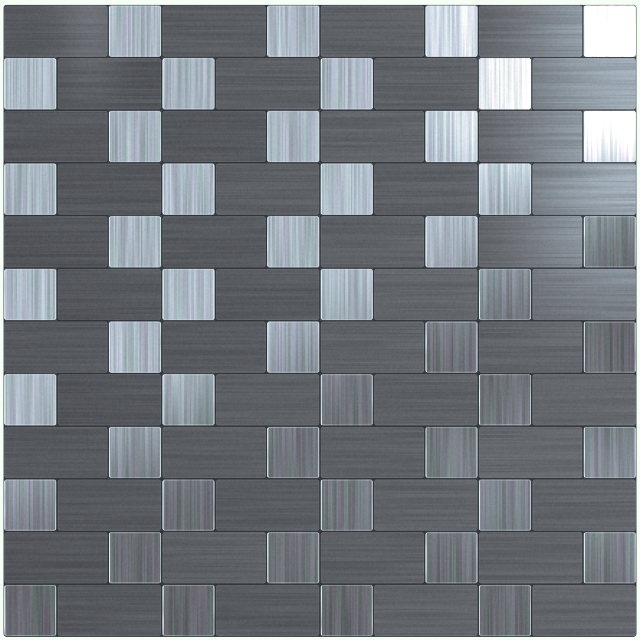
Reproduce this pattern procedurally as a WebGL 1 fragment shader.

```glsl
precision highp float;
// Brushed steel mosaic: rows of long tiles and upright-grained squares, lit from the upper right.

uniform vec2 u_resolution;

const float ROWS = 12.0;
const float PAIRS = 4.0;          // long tile + square, per row
const float SQUARE_SHARE = 0.338; // part of each pair taken by the square
const float CORNER = 0.005;
const vec2 MARGIN_LOW = vec2(0.0055, 0.0050);
const vec2 MARGIN_HIGH = vec2(0.0055, 0.0075);
const vec3 BACKING = vec3(0.96, 1.0, 0.96);

float hash(vec2 p) {
  vec3 q = fract(p.xyx * 0.1031);
  q += dot(q, q.yzx + 33.33);
  return fract((q.x + q.y) * q.z);
}

float noise(vec2 p) {
  vec2 i = floor(p);
  vec2 f = fract(p);
  f = f * f * (3.0 - 2.0 * f);
  return mix(mix(hash(i), hash(i + vec2(1.0, 0.0)), f.x),
             mix(hash(i + vec2(0.0, 1.0)), hash(i + vec2(1.0, 1.0)), f.x), f.y);
}

float roundedBox(vec2 p, vec2 halfSize, float radius) {
  vec2 d = abs(p) - halfSize + radius;
  return length(max(d, 0.0)) + min(max(d.x, d.y), 0.0) - radius;
}

// Brush marks: fine across the grain, long along it; centred on zero
float brush(float across, float along, float seed) {
  float fine = noise(vec2(across * 440.0 + seed, along * 9.0 + seed));
  float broad = noise(vec2(across * 170.0 - seed + 500.0, along * 4.0));
  return fine * 0.65 + broad * 0.35 - 0.5;
}

float bell(float x, float centre, float width) {
  float d = (x - centre) / width;
  return exp(-d * d);
}

// Light returned by the upright grain of the squares
float squareLight(vec2 p) {
  float start = 0.04 + 0.5 * p.x;
  float sheen = mix(0.42, 0.72, smoothstep(start, start + 0.3, p.y));
  float flare = 0.40 * smoothstep(0.5, 1.0, p.x) * smoothstep(0.66, 0.84, p.y);
  float lowBand = 0.14 * smoothstep(0.2, 1.0, p.x) * bell(p.y, 0.24, 0.12);
  return sheen + flare + lowBand;
}

// Light returned by the level grain of the long tiles
float longLight(vec2 p) {
  float base = mix(0.335, 0.405, p.x);
  float flare = 0.27 * smoothstep(0.70, 1.0, p.x) * smoothstep(0.40, 0.70, p.y);
  float patchGlow = 0.09 * bell(p.x, 0.14, 0.05) * smoothstep(0.78, 0.97, p.y);
  return base + flare + patchGlow;
}

// Cool tint that deepens in the middle tones and clears in the highlights
vec3 steel(float light) {
  vec3 tint = mix(vec3(0.97, 1.0, 1.05), vec3(0.93, 1.0, 1.06), smoothstep(0.4, 0.6, light));
  tint = mix(tint, vec3(1.0), smoothstep(0.8, 1.0, light));
  return light * tint;
}

void main() {
  vec2 uv = gl_FragCoord.xy / u_resolution;
  float pixel = 1.0 / min(u_resolution.x, u_resolution.y);
  vec2 p = (uv - MARGIN_LOW) / (1.0 - MARGIN_LOW - MARGIN_HIGH);

  // Tile layout: the square leads in odd rows and trails in even ones
  float down = (1.0 - p.y) * ROWS;
  float row = floor(down);
  float pair = floor(p.x * PAIRS);
  float side = mod(row, 2.0) * 2.0 - 1.0;
  float f = fract(p.x * PAIRS);
  float g = side > 0.0 ? f : 1.0 - f;
  float isSquare = 1.0 - step(SQUARE_SHARE, g);
  float centre = mix(1.0 + SQUARE_SHARE, SQUARE_SHARE, isSquare) * 0.5;
  float halfWidth = mix(1.0 - SQUARE_SHARE, SQUARE_SHARE, isSquare) * 0.5;
  vec2 local = vec2(side * (g - centre) / PAIRS, (0.5 - fract(down)) / ROWS);
  vec2 halfSize = vec2(halfWidth / PAIRS, 0.5 / ROWS);
  float inside = -roundedBox(local, halfSize, CORNER);

  // Brushed surface
  float id = hash(vec2(pair * 2.0 + isSquare, row) + 7.0);
  float seed = floor(id * 90.0);
  float upright = brush(p.x, p.y, seed);
  float level = brush(p.y, p.x, seed);
  float squareTone = squareLight(p) * (1.0 + 0.36 * upright);
  float longTone = longLight(p) * (1.0 + 0.22 * level);
  float light = mix(longTone, squareTone, isSquare) + (id - 0.5) * 0.03;
  light += (noise(uv * 500.0) - 0.5) * 0.03;
  vec3 colour = steel(light);
  float hue = noise(vec2(p.x * 300.0, p.y * 12.0)) - 0.5;
  colour += isSquare * hue * vec3(0.05, -0.02, 0.04);

  // Polished rims, strongest on the upright sides of the squares
  vec2 gap = halfSize - abs(local);
  float upEdge = step(gap.x, gap.y);
  float sideRim = local.x < 0.0 ? 0.85 : 0.60;
  float rimPower = mix(0.05, mix(0.28, sideRim, upEdge), isSquare);
  rimPower *= 0.7 + 0.6 * noise(p * 45.0);
  float rim = smoothstep(0.0004, 0.0012, inside) * (1.0 - smoothstep(0.0022, 0.0022 + pixel, inside));
  colour = mix(colour, vec3(0.88, 0.96, 0.98), clamp(rim * rimPower, 0.0, 1.0));

  // Dark joints
  float joint = 1.0 - smoothstep(0.0003, 0.0003 + pixel, inside);
  colour = mix(colour, vec3(0.16, 0.17, 0.19), joint * 0.8);

  // Pale backing around the sheet
  float sheet = roundedBox(p - 0.5, vec2(0.5), CORNER);
  colour = mix(colour, BACKING, smoothstep(-0.5 * pixel, 0.5 * pixel, sheet));
  gl_FragColor = vec4(clamp(colour, 0.0, 1.0), 1.0);
}
```
